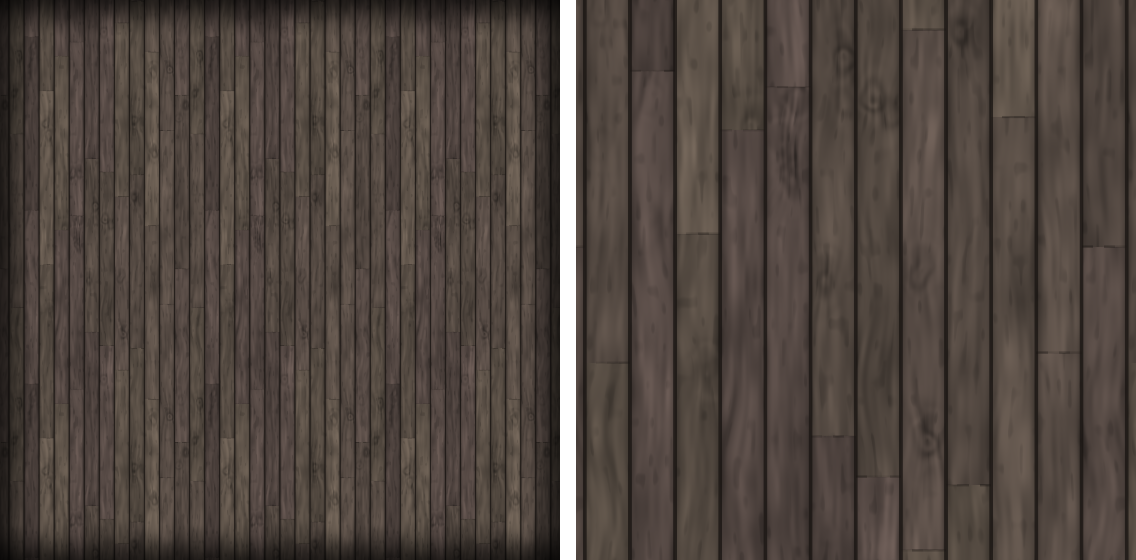
Left, the full canvas; right, a detail of the centre.
This texture is drawn by a WebGL 2 fragment shader. Its source:

```glsl
#version 300 es
precision highp float;

uniform vec2 u_resolution;
out vec4 fragColor;

// Layout, in canvas units
const float PLANK_WIDTH = 0.02688;
const float PLANK_SHIFT = 0.0160;
const float PLANKS_PER_TILE = 12.0;
const float TILE_HEIGHT = 0.62;
const float BOARDS_PER_TILE = 2.0;
const float SEAM_HALF_WIDTH = 0.0011;
const float JOINT_HALF_WIDTH = 0.0007;
const float SEAM_SHADE_WIDTH = 0.0050;
const float VIGNETTE_WIDTH = 0.070;
const float VIGNETTE_FLOOR = 0.32;

// Wear
const int KNOTS_PER_BOARD = 3;
const float GRAIN_STRENGTH = 0.44;
const float BLOTCH_STRENGTH = 0.30;
const float BOARD_VARIATION = 0.20;
const float SEAM_STRENGTH = 0.76;
const float JOINT_STRENGTH = 0.42;

// Colours
const vec3 UMBER = vec3(0.322, 0.275, 0.257);
const vec3 WEATHERED = vec3(0.360, 0.318, 0.279);
const vec3 SEAM_COLOR = vec3(0.095, 0.078, 0.068);

float hash(vec2 p) {
    vec3 q = fract(vec3(p.xyx) * 0.1031);
    q += dot(q, q.yzx + 33.33);
    return fract((q.x + q.y) * q.z);
}

float noise(vec2 p) {
    vec2 cell = floor(p);
    vec2 f = fract(p);
    f = f * f * (3.0 - 2.0 * f);
    float low = mix(hash(cell), hash(cell + vec2(1.0, 0.0)), f.x);
    float high = mix(hash(cell + vec2(0.0, 1.0)), hash(cell + vec2(1.0)), f.x);
    return mix(low, high, f.y);
}

// Line of the given half width, softened over one pixel
float lineMask(float dist, float halfWidth, float pixel) {
    return 1.0 - smoothstep(halfWidth - 0.5 * pixel, halfWidth + 0.5 * pixel, dist);
}

// Brightness of the wood; p is in plank widths, seed is unique to the board
float woodTone(vec2 p, float boardLength, float seed) {
    vec2 shift = vec2(seed * 37.0, seed * 53.0);
    float bend = (noise(p * vec2(0.6, 0.5) + shift) - 0.5) * 0.35;
    float knots = 0.0;

    // Knots push the grain aside and leave dark rings
    for (int i = 0; i < KNOTS_PER_BOARD; i++) {
        vec2 id = vec2(seed, float(i) * 7.0 + 3.0);
        vec2 center = vec2(0.2 + 0.6 * hash(id), boardLength * hash(id + 19.0));
        vec2 offset = (p - center) * vec2(1.0, 0.6);
        float radius = length(offset);
        float strength = smoothstep(0.35, 0.9, hash(id + 41.0));
        bend += strength * offset.x * 0.9 * exp(-radius * radius * 5.0);
        float rings = 0.55 + 0.45 * cos(radius * 20.0 + 5.0 * noise(p * 3.0 + shift));
        knots += strength * rings * exp(-radius * radius * 8.0);
    }

    vec2 g = vec2(p.x + bend, p.y);
    float grain = 0.5 * noise(g * vec2(5.0, 0.4) + shift)
                + 0.5 * noise(g * vec2(9.0, 1.1) + shift + 11.0);
    float blotch = 0.55 * noise(p * vec2(1.2, 0.4) + shift + 23.0)
                 + 0.45 * noise(p * vec2(2.8, 1.6) + shift + 31.0);
    float fleck = smoothstep(0.70, 0.95, noise(g * vec2(8.0, 2.4) + shift + 47.0));
    return 1.01 + GRAIN_STRENGTH * (grain - 0.5) + BLOTCH_STRENGTH * (blotch - 0.5)
         - 0.28 * knots - 0.12 * fleck;
}

void main() {
    vec2 uv = gl_FragCoord.xy / u_resolution;
    float pixel = 1.0 / min(u_resolution.x, u_resolution.y);

    // Planks across, repeating as one tile
    float column = (uv.x - PLANK_SHIFT) / PLANK_WIDTH;
    float plank = mod(floor(column), PLANKS_PER_TILE);
    float across = fract(column);

    // Staggered boards along each plank
    float boardHeight = TILE_HEIGHT / BOARDS_PER_TILE;
    float row = uv.y / boardHeight + hash(vec2(plank, 5.0)) * BOARDS_PER_TILE;
    float board = mod(floor(row), BOARDS_PER_TILE);
    float along = fract(row);
    float seed = plank * BOARDS_PER_TILE + board + 1.0;
    float boardLength = boardHeight / PLANK_WIDTH;

    // Board colour and grain
    float weathering = smoothstep(0.25, 1.0, hash(vec2(seed, 61.0)));
    vec3 color = mix(UMBER, WEATHERED, weathering);
    color *= 1.0 + BOARD_VARIATION * (hash(vec2(seed, 83.0)) - 0.5);
    color *= woodTone(vec2(across, along * boardLength), boardLength, seed);

    // Seams between planks, and worn joints between boards
    float seamDist = min(across, 1.0 - across) * PLANK_WIDTH;
    float jointDist = min(along, 1.0 - along) * boardHeight;
    float jointWear = JOINT_STRENGTH * hash(vec2(plank, 97.0 + floor(across * 4.0)));
    color *= mix(0.80, 1.0, smoothstep(0.0, SEAM_SHADE_WIDTH, seamDist));
    color = mix(color, SEAM_COLOR, jointWear * lineMask(jointDist, JOINT_HALF_WIDTH, pixel));
    color = mix(color, SEAM_COLOR, SEAM_STRENGTH * lineMask(seamDist, SEAM_HALF_WIDTH, pixel));

    // Dark border over the whole canvas
    vec2 edge = smoothstep(vec2(-0.015), vec2(VIGNETTE_WIDTH), min(uv, 1.0 - uv));
    vec2 shade = mix(vec2(VIGNETTE_FLOOR), vec2(1.0), edge);
    color *= shade.x * shade.y;

    fragColor = vec4(clamp(color, 0.0, 1.0), 1.0);
}
```
